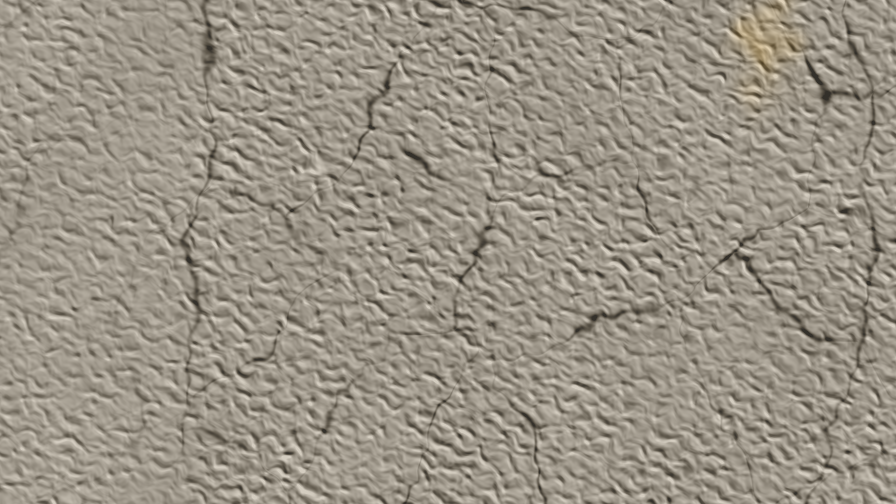
Give the GLSL for this texture, as a Shadertoy shader.

```glsl
// Weathered grey plaster wall with slanted pits, wandering cracks and two upright joints.

const vec2 LIGHT_DIR = vec2(0.5, 0.866);   // light rakes in from the upper right
const vec2 GRAIN_DIR = vec2(0.866, -0.5);  // pits stretch across the light
const vec3 WARM_TINT = vec3(0.0, -0.028, -0.078);
const vec3 OCHRE_TINT = vec3(0.09, 0.04, -0.06);

vec2 hash2(vec2 cell) {
    vec3 q = fract(cell.xyx * vec3(0.1031, 0.1030, 0.0973));
    q += dot(q, q.yzx + 33.33);
    return fract((q.xx + q.yz) * q.zy);
}

float cornerSlope(vec2 cell, vec2 offset) {
    float angle = 6.2832 * hash2(cell).x;
    return dot(vec2(cos(angle), sin(angle)), offset);
}

// Gradient noise, roughly -0.7 to 0.7
float noise(vec2 p) {
    vec2 i = floor(p), f = fract(p);
    vec2 u = f * f * f * (f * (f * 6.0 - 15.0) + 10.0);
    vec2 e = vec2(1.0, 0.0);
    float low = mix(cornerSlope(i, f), cornerSlope(i + e, f - e), u.x);
    float high = mix(cornerSlope(i + e.yx, f - e.yx), cornerSlope(i + 1.0, f - 1.0), u.x);
    return mix(low, high, u.y);
}

vec2 warp(vec2 p, float frequency, float amount) {
    vec2 q = p * frequency;
    return p + amount * vec2(noise(q + 17.3), noise(q + 61.7));
}

// Distance to the nearest border between random cells
float cellBorder(vec2 p) {
    vec2 home = floor(p), f = fract(p), nearest = vec2(0.0);
    float best = 8.0, border = 8.0;
    for (int k = 0; k < 9; k++) {
        vec2 g = vec2(k % 3, k / 3) - 1.0;
        vec2 r = g + hash2(home + g) - f;
        if (dot(r, r) < best) { best = dot(r, r); nearest = r; }
    }
    for (int k = 0; k < 25; k++) {
        vec2 g = vec2(k % 5, k / 5) - 2.0;
        vec2 r = g + hash2(home + g) - f;
        vec2 gap = r - nearest;
        if (dot(gap, gap) > 0.0001)
            border = min(border, dot(0.5 * (nearest + r), normalize(gap)));
    }
    return border;
}

float groove(float dist, float width) {
    return exp(-dist * dist / (width * width));
}

// Signed distance across an upright joint that leans and bends with height
float jointOffset(vec2 p, float base, float lean, float bend) {
    float y = p.y;
    return p.x - base - lean * y - bend * y * y;
}

float leftJoint(vec2 p) { return jointOffset(p, 0.365, 0.05, 0.0); }
float rightJoint(vec2 p) { return jointOffset(p, 1.61, 0.32, -0.24); }

// 0 on sound plaster, 1 in the deepest part of a crack
float cracks(vec2 p) {
    vec2 q = warp(warp(p, 6.0, 0.05), 26.0, 0.016);
    float open = smoothstep(-0.12, 0.38, noise(p * 9.0 + 5.0));
    float panel = mix(0.35, 1.0, smoothstep(-0.02, 0.02, leftJoint(q)));
    float web = groove(cellBorder(q * 2.9 + 3.0) / 2.9, mix(0.0026, 0.0055, open));
    web *= panel * mix(0.22, 1.0, open);
    float gape = smoothstep(-0.3, 0.3, noise(p * 7.0 + 40.0));
    float width = mix(0.0035, 0.0075, gape);
    float depth = mix(0.4, 1.0, gape);
    float left = groove(leftJoint(q), width) * smoothstep(0.08, 0.12, p.y);
    float right = groove(rightJoint(q), width);
    return max(web, depth * max(left, right));
}

// Pitted relief from stretched noise in two sizes
float grain(vec2 p) {
    vec2 q = warp(p, 30.0, 0.012);
    vec2 s = vec2(dot(q, GRAIN_DIR) * 38.0, dot(q, LIGHT_DIR) * 64.0);
    float coarse = noise(s);
    float fine = noise(s * 2.1 + 9.0);
    return coarse - 0.5 * smoothstep(0.1, 0.5, -coarse) + 0.42 * fine;
}

float relief(vec2 p) {
    return grain(p) - 0.6 * cracks(p);
}

float spot(vec2 p, vec2 centre, vec2 radius) {
    vec2 d = (p - centre) / radius;
    return exp(-dot(d, d));
}

void mainImage(out vec4 fragColor, in vec2 fragCoord) {
    vec2 p = fragCoord / iResolution.y;

    // Raking light over the relief
    vec2 step2 = LIGHT_DIR * 0.0038;
    float facing = relief(p - step2) - relief(p + step2);
    facing *= facing < 0.0 ? 1.1 : 0.9;
    float smoothPanel = smoothstep(0.03, -0.03, leftJoint(p));
    float roughness = mix(0.24, 0.17, smoothPanel) * (1.0 + 0.5 * noise(p * 5.0));

    // Plaster tone, hollows and crack shade
    float tone = 0.617 + 0.012 * smoothPanel + 0.035 * noise(p * 4.0);
    tone += roughness * facing + 0.05 * grain(p);
    tone -= 0.3 * cracks(p);
    tone += 0.16 * spot(p, vec2(0.63, 0.664), vec2(0.016, 0.013));
    tone = clamp(tone, 0.2, 0.83);

    // Warm grey with one ochre stain
    vec3 colour = tone + WARM_TINT * smoothstep(0.0, 0.42, tone);
    float stain = spot(warp(p, 14.0, 0.06), vec2(1.516, 0.91), vec2(0.05, 0.085));
    colour += OCHRE_TINT * stain;
    fragColor = vec4(colour, 1.0);
}
```
